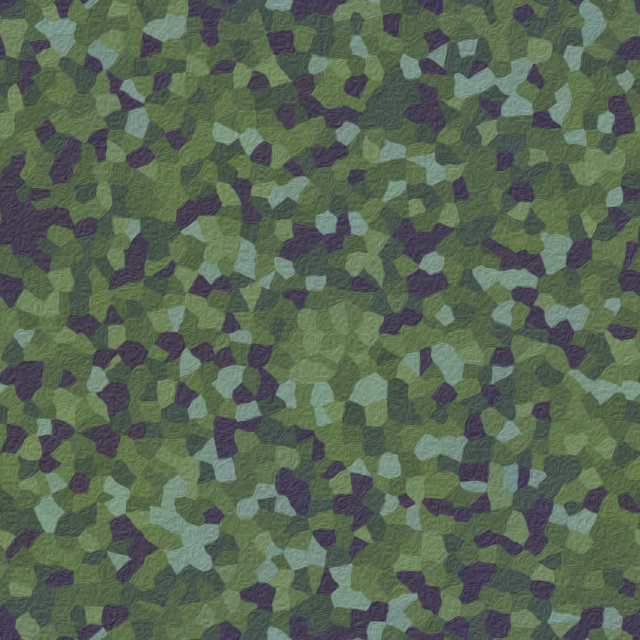
Give the GLSL for this pattern, as a Shadertoy shader.

```glsl
// Seamless woodland camouflage of angular cells with embossed oil-paint strokes.

vec2 hash22(vec2 p) {
    vec3 q = fract(p.xyx * vec3(0.1031, 0.1030, 0.0973));
    q += dot(q, q.yzx + 33.33);
    return fract((q.xx + q.yz) * q.zy);
}

// Value noise that wraps after a whole number of lattice steps.
float noise(vec2 uv, float period) {
    vec2 p = uv * period, i = floor(p), f = fract(p);
    f = f * f * (3.0 - 2.0 * f);
    vec2 a = mod(i, period), b = mod(i + 1.0, period);
    return mix(mix(hash22(a).x, hash22(vec2(b.x, a.y)).x, f.x),
               mix(hash22(vec2(a.x, b.y)).x, hash22(b).x, f.x), f.y);
}

// Cell centre, wrapped on a 35 by 35 grid.
vec2 cellCentre(vec2 cell) {
    return cell + hash22(mod(cell, 35.0) + 7.0);
}

// Paint picked per cell by its share of the area.
vec3 cellPaint(vec2 cell) {
    vec2 pick = hash22(mod(cell, 35.0) + 151.0);
    vec3 paint = vec3(0.27, 0.245, 0.315);
    if (pick.x > 0.155) paint = vec3(0.28, 0.335, 0.295);
    if (pick.x > 0.345) paint = vec3(0.33, 0.40, 0.285);
    if (pick.x > 0.58) paint = vec3(0.38, 0.46, 0.305);
    if (pick.x > 0.80) paint = vec3(0.44, 0.53, 0.37);
    if (pick.x > 0.90) paint = vec3(0.475, 0.58, 0.52);
    return paint * (0.97 + 0.06 * pick.y);
}

void mainImage(out vec4 fragColor, in vec2 fragCoord) {
    vec2 uv = fragCoord / iResolution.xy;

    // Almost straight cell outlines with a slight hand wobble
    vec2 p = uv * 35.0;
    p += 0.2 * (vec2(noise(uv, 70.0), noise(uv + 0.37, 70.0)) - 0.5);

    // Nearest cell
    vec2 home = vec2(0.0), toHome = vec2(9.0);
    for (int y = -2; y <= 2; y++)
    for (int x = -2; x <= 2; x++) {
        vec2 cell = floor(p) + vec2(x, y);
        vec2 d = cellCentre(cell) - p;
        if (dot(d, d) < dot(toHome, toHome)) { home = cell; toHome = d; }
    }

    // Narrow blend over the borders, plus a border distance and its normal
    vec3 paint = cellPaint(home);
    float total = 1.0, nearness = 0.0;
    vec2 normal = vec2(0.0);
    for (int y = -2; y <= 2; y++)
    for (int x = -2; x <= 2; x++) {
        if (x == 0 && y == 0) continue;
        vec2 cell = home + vec2(x, y);
        vec2 toCell = cellCentre(cell) - p;
        vec2 across = normalize(toCell - toHome);
        float border = max(dot(0.5 * (toHome + toCell), across), 0.0);
        float blend = exp(-55.0 * border), pull = exp(-22.0 * border);
        paint += cellPaint(cell) * blend;
        total += blend;
        nearness += pull;
        normal += across * pull;
    }
    paint /= total;
    float depth = -log(nearness + 1e-8) / 22.0;
    normal /= nearness + 1e-8;

    // Fine brush ridges that follow the outlines, lit from the upper left
    vec2 light = vec2(-0.55, 0.83);
    float phase = 36.0 * depth + 9.0 * noise(uv, 95.0);
    float ridges = cos(phase) * dot(normal, light);
    vec2 e = light * 0.0017;
    float grain = noise(uv + e, 210.0) - noise(uv - e, 210.0);
    float relief = 0.038 * ridges + 0.075 * grain;

    // Broad drift between warm and cool green
    float drift = noise(uv, 5.0) + 0.5 * noise(uv + 0.21, 11.0) - 0.75;
    paint *= 1.0 + drift * vec3(0.03, 0.04, -0.09);

    fragColor = vec4(paint + relief * vec3(0.95, 1.0, 0.9), 1.0);
}
```
